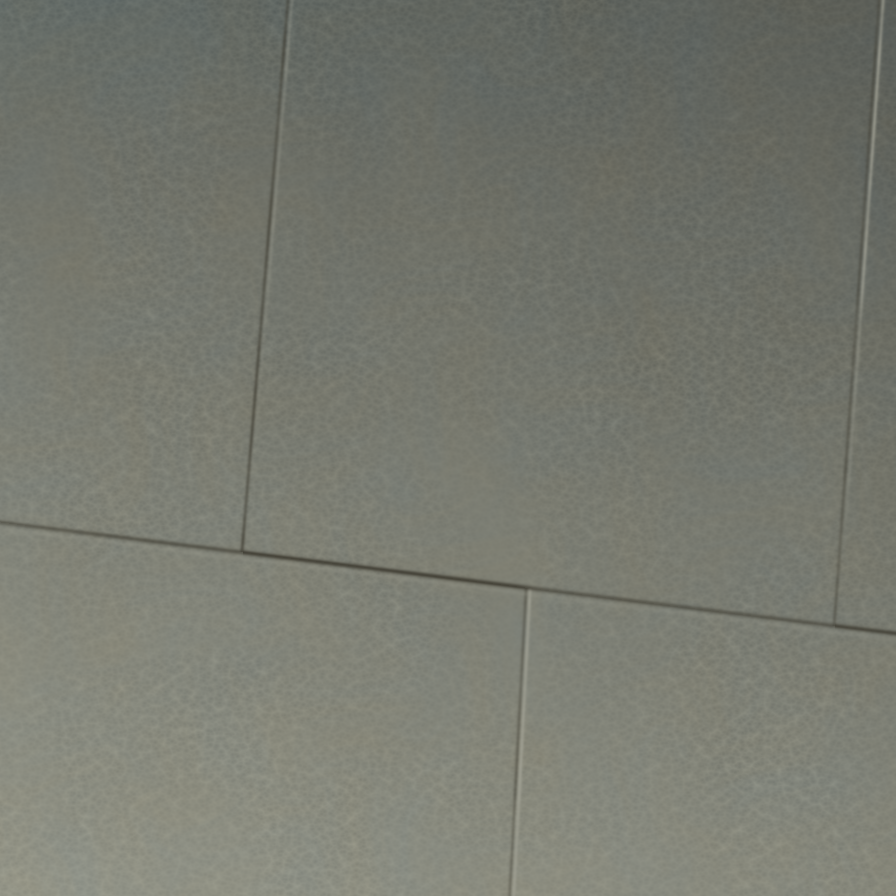
This texture is drawn by a Shadertoy shader. Its source:

```glsl
// Large matte stone tiles in a half-offset bond, seen slightly askew.
// Skewed tile coordinates give the joints; a diagonal light falloff,
// layered sines and cellular grain give the worn, mottled surface.

const vec2  TILE        = vec2(0.661, 0.80);  // tile width and row height
const vec2  CORNER      = vec2(0.271, 0.417); // joint x, and row joint y at x = 0
const float ROW_SLOPE   = -0.124;             // tilt of the row joints
const float ROW_OFFSET  = 0.48;               // shift of alternate rows, in tiles
const float ROW_WIDTH   = 0.0028;
const float SIDE_WIDTH  = 0.0023;
const float GRAIN_SCALE = 95.0;
const float GRAIN_DEPTH = 0.055;
const float MOTTLE      = 0.006;
const float TILE_TONE   = 0.008;

const vec3 STONE_DARK  = vec3(0.375, 0.385, 0.357);
const vec3 STONE_LIGHT = vec3(0.568, 0.573, 0.522);
const vec3 JOINT_DARK  = vec3(0.25, 0.24, 0.20);
const vec3 EDGE_LIGHT  = vec3(0.63, 0.63, 0.58);
const vec3 WARM_TINT   = vec3(0.9, 0.1, -0.9);

vec2 hash2(vec2 p) {
    vec3 q = fract(p.xyx * vec3(0.1031, 0.1030, 0.0973));
    q += dot(q, q.yzx + 33.33);
    return fract((q.xx + q.yz) * q.zy);
}

// Distance to the nearest scattered point
float cellular(vec2 p) {
    vec2 cell = floor(p), f = fract(p);
    float nearest = 2.0;
    for (int j = -1; j <= 1; j++)
    for (int i = -1; i <= 1; i++) {
        vec2 o = vec2(i, j);
        vec2 toPoint = o + hash2(cell + o) - f;
        nearest = min(nearest, dot(toPoint, toPoint));
    }
    return sqrt(nearest);
}

// Smooth blotches from warped, layered sines
float blotches(vec2 p) {
    float sum = 0.0, amp = 0.5;
    for (int i = 0; i < 4; i++) {
        p = mat2(0.8, 0.6, -0.6, 0.8) * p + 1.7;
        p += 0.7 * sin(p.yx * 1.3);
        sum += amp * sin(p.x) * sin(p.y);
        p *= 1.8;
        amp *= 0.7;
    }
    return sum;
}

// Soft-edged line profile, never thinner than a pixel
float softLine(float d, float width) {
    float w = max(width, 0.7 / iResolution.y);
    return exp(-d * d / (w * w));
}

void mainImage(out vec4 fragColor, in vec2 fragCoord) {
    vec2 uv = fragCoord / iResolution.xy;

    // Skewed tile coordinates
    float v = uv.y - CORNER.y - ROW_SLOPE * uv.x;
    float row = floor(v / TILE.y);
    float odd = mod(row, 2.0);
    float lean = 0.088 - 0.017 * uv.x - 0.025 * odd;
    float u = (uv.x - CORNER.x - lean * v) / TILE.x - odd * ROW_OFFSET;
    float sideDist = (fract(u + 0.5) - 0.5) * TILE.x;
    float rowDist = (fract(v / TILE.y + 0.5) - 0.5) * TILE.y;

    // Stone: diagonal light, tile tone, mottling and grain
    float tone = 0.163 * (1.0 - uv.y) + 0.055 * (1.0 - uv.x);
    tone += TILE_TONE * (hash2(vec2(floor(u), row) + 17.0).x - 0.5);
    tone += MOTTLE * blotches(uv * 14.0);
    vec2 grainPos = mat2(0.8, -0.6, 0.75, 1.0) * uv * GRAIN_SCALE + 40.0;
    float grain = cellular(grainPos) + 0.7 * cellular(grainPos * 1.9) - 0.8;
    tone += GRAIN_DEPTH * grain * (0.75 + 0.4 * blotches(uv * 9.0 + 5.0));
    vec3 color = mix(STONE_DARK, STONE_LIGHT, (tone - 0.014) / 0.19);
    color += WARM_TINT * 0.010 * blotches(uv * 22.0 + 8.0);
    color += vec3(-0.02, 0.0, 0.015) * smoothstep(0.8, 1.0, uv.y) * (1.0 - uv.x);

    // Side joints: dark groove with a lit right edge, unevenly worn
    float wear = 0.85 + 0.3 * blotches(vec2(u * 2.0, v * 24.0));
    float shine = mix(smoothstep(0.0, 0.5, v) * (0.2 + 0.5 * uv.x), 0.75, odd);
    float groove = mix(0.65, 0.4, max(odd, uv.x));
    color = mix(color, JOINT_DARK, groove * wear * softLine(sideDist + 0.001, SIDE_WIDTH));
    color = mix(color, EDGE_LIGHT, shine * wear * softLine(sideDist - 0.0035, SIDE_WIDTH));

    // Row joint: deeper along the first half of each upper tile
    float phase = fract((uv.x - CORNER.x) / TILE.x);
    float depth = mix(0.6, 0.9, 1.0 - smoothstep(0.46, 0.50, phase));
    color = mix(color, EDGE_LIGHT, 0.18 * softLine(rowDist + 0.007, ROW_WIDTH));
    color = mix(color, JOINT_DARK, depth * wear * softLine(rowDist, ROW_WIDTH));

    fragColor = vec4(clamp(color, 0.0, 1.0), 1.0);
}
```
